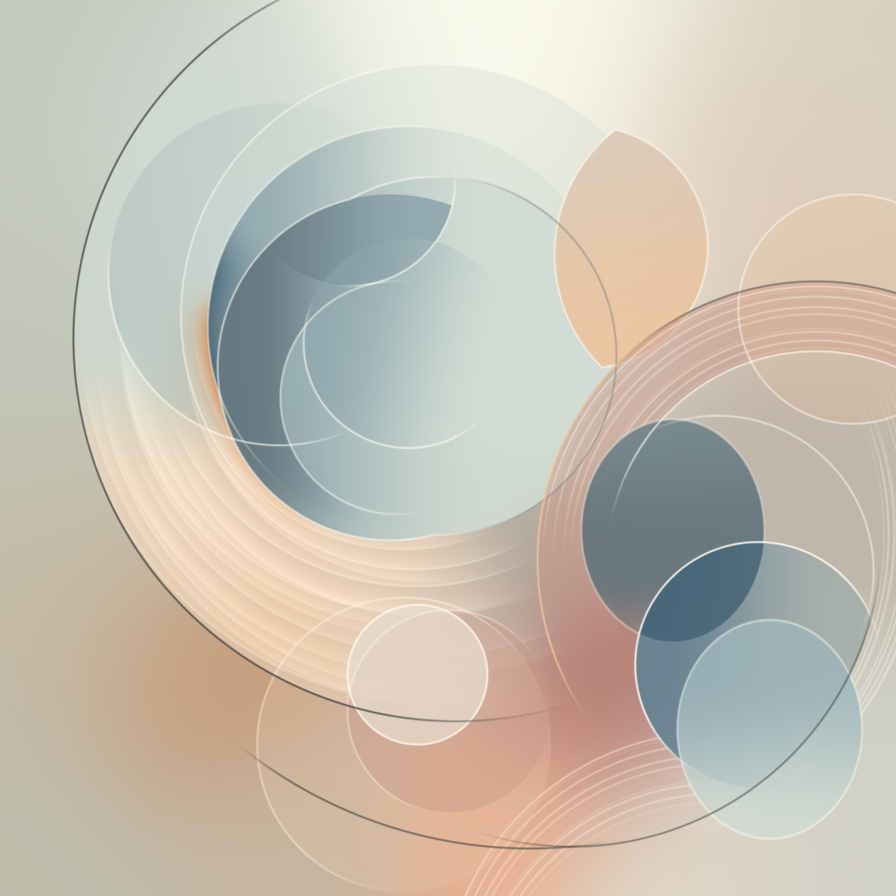
Give the GLSL for this background, as a WebGL 2 fragment shader.

```glsl
#version 300 es
precision highp float;
// Overlapping translucent glass discs, petals and fine arcs over a soft pastel haze.
uniform vec2 u_resolution;
out vec4 fragColor;

// Palette
const vec3 WHITE = vec3(1, .99, .95), INK = vec3(.24, .25, .25),
  DEEP = vec3(.25, .37, .44), SLATE = vec3(.38, .45, .48),
  TEAL = vec3(.54, .64, .67), MIST = vec3(.82, .86, .83),
  PEACH = vec3(.93, .76, .6), SAND = vec3(.9, .8, .69),
  AMBER = vec3(.85, .5, .24), ROSE = vec3(.78, .6, .54);
// Circles: centre and radius
const vec3 HALO = vec3(.509, .622, .427), VEIL = vec3(.482, .648, .28),
  SIDE = vec3(.312, .694, .191), CRESCENT = vec3(.456, .635, .224),
  DISC = vec3(.436, .59, .193), DISC_LOW = vec3(.488, .603, .2),
  PUPIL = vec3(.456, .617, .117), SWOOSH_LOW = vec3(.443, .556, .13),
  SWOOSH_TOP = vec3(.391, .798, .117), PETAL_L = vec3(.796, .716, .177),
  PETAL_R = vec3(.655, .724, .135), RING = vec3(.911, .375, .311),
  RING_IN = vec3(.911, .375, .233), CORNER = vec3(.952, .655, .128),
  SWEEP = vec3(.638, .401, .346), BASIN = vec3(.592, .57, .517),
  BUBBLE = vec3(.451, .169, .164), BLUSH = vec3(.501, .206, .113),
  PEARL = vec3(.466, .247, .078), ORB = vec3(.846, .258, .137),
  CUFF = vec3(.801, .362, .174);
const float LINE = .0011, PI = 3.14159;

vec2 p;
float px;
vec3 col;
vec4 haze;

float hash(float n) { return fract(sin(n * 12.9898) * 43758.5453); }
float circle(vec3 c) { return length(p - c.xy) - c.z; }
float oval(vec2 c, vec2 r) { return (length((p - c) / r) - 1.) * r.x; }
float fill(float d) { return 1. - smoothstep(-px, px, d); }
void glass(float d, vec3 tint, float alpha) { col = mix(col, tint, fill(d) * alpha); }
void stroke(float d, vec3 tint, float alpha) {
  col = mix(col, tint, alpha * (1. - smoothstep(0., LINE + px, abs(d))));
}
// Angular fade around a facing direction, in radians
float fan(vec3 c, float facing, float spread) {
  vec2 q = p - c.xy;
  float a = abs(mod(atan(q.y, q.x) - facing + PI, 2. * PI) - PI);
  return 1. - smoothstep(spread * .6, spread, a);
}
void arc(vec3 c, float facing, float spread, vec3 tint, float alpha) {
  stroke(circle(c), tint, alpha * fan(c, facing, spread));
}
// Weighted colour spot of the haze
void glow(float x, float y, float r, float red, float green, float blue) {
  vec2 q = (p - vec2(x, y)) / r;
  haze += vec4(red, green, blue, 1) * exp(-dot(q, q));
}

void main() {
  p = gl_FragCoord.xy / u_resolution.y;
  px = 1. / u_resolution.y;

  // Background haze
  haze = vec4(.8, .79, .74, 1) * .02;
  glow(.0, .95, .25, .77, .79, .75);
  glow(.58, .96, .22, .98, .98, .93);
  glow(.97, .95, .2, .84, .82, .76);
  glow(.87, .8, .15, .87, .79, .72);
  glow(.03, .6, .17, .76, .77, .72);
  glow(.07, .33, .16, .77, .73, .65);
  glow(.03, .03, .2, .75, .74, .68);
  glow(.23, .23, .12, .78, .59, .44);
  glow(.33, .06, .13, .78, .71, .63);
  glow(.55, .09, .11, .92, .68, .54);
  glow(.67, .22, .11, .7, .48, .45);
  glow(.52, .34, .1, .7, .67, .63);
  glow(.76, .03, .13, .88, .84, .78);
  glow(.97, .07, .16, .82, .82, .78);
  glow(.26, .82, .15, .82, .86, .83);
  glow(.63, .68, .12, .92, .92, .87);
  glow(.88, .47, .15, .75, .71, .66);
  col = haze.rgb / haze.a;

  // Wide halo, veils and warm bands
  float warm = 1. - smoothstep(.45, .62, p.y);
  glass(circle(HALO), mix(MIST, SAND, warm), .7 * fan(HALO, 3.5, 1.6));
  glass(circle(SIDE), TEAL, .25 * (1. - smoothstep(.1, .5, p.x)));
  glass(circle(VEIL), MIST, .35 * (1. - warm));
  for (float i = 0.; i < 14.; i++) {
    vec3 c = mix(HALO, CRESCENT, (i + hash(i)) / 14.);
    c.xy += .03 * (vec2(hash(i + 20.), hash(i + 40.)) - .5);
    float d = circle(c), w = fan(c, 3.9 + .5 * hash(i + 7.), .9);
    col += .05 * w * fill(d) * exp(min(d, 0.) / .02);
    stroke(d, WHITE, .3 * w * hash(i + 60.));
  }

  // Blue crescent with amber rim
  float rim = circle(CRESCENT), shade = smoothstep(.24, .56, p.x);
  col = mix(col, AMBER, .75 * exp(-abs(rim) / .013) * fan(CRESCENT, 3.65, .75));
  glass(rim, mix(TEAL, MIST, shade), .9 - .5 * shade);
  glass(rim, DEEP, .8 * exp(min(rim, 0.) / .03) * fan(CRESCENT, 3.5, .95));

  // Main disc, dark swoosh and pale pupil
  float disc = min(circle(DISC), circle(DISC_LOW));
  glass(disc, mix(TEAL, MIST, smoothstep(.24, .56, p.x)), .9);
  float dark = max(fill(circle(SWOOSH_TOP)), 1. - smoothstep(.29, .43, p.x));
  dark *= fill(-circle(SWOOSH_LOW)) * smoothstep(.38, .52, p.y + .1 * p.x);
  glass(circle(DISC), mix(SLATE, TEAL, smoothstep(.26, .48, p.x)), .85 * dark);
  glass(circle(PUPIL), mix(TEAL, MIST, smoothstep(.36, .55, p.x + .3 * (.6 - p.y))), .6);
  arc(PUPIL, 4.1, 1.5, WHITE, .6);
  arc(SWOOSH_LOW, 3.2, 1.9, WHITE, .5);
  arc(SWOOSH_TOP, 5.5, .95, WHITE, .6);

  // Peach petal, right-hand ring and streaks
  float petal = max(circle(PETAL_L), circle(PETAL_R));
  glass(petal, mix(PEACH, vec3(.86, .78, .7), smoothstep(.62, .84, p.y)), .85);
  stroke(petal, WHITE, .55);
  glass(max(circle(RING), -circle(RING_IN)), ROSE, .55 * fan(RING, 2.1, 1.6));
  glass(circle(CORNER), PEACH, .22);
  stroke(circle(CORNER), WHITE, .5);
  for (float i = 0.; i < 10.; i++) {
    float t = (i + hash(i + 3.)) / 10., glint = .4 * hash(i + 9.);
    arc(mix(RING_IN, RING, t), 2., 1.2, WHITE, glint);
    arc(SWEEP + vec3(.02, .02, .03) * t, -.4, .9, WHITE, glint);
    arc(vec3(.8, .04 * t - .16, .26 + .05 * t), 2.2, .8, WHITE, glint);
  }

  // Lower bubbles
  glass(circle(BUBBLE), SAND, .25);
  glass(circle(BLUSH), ROSE, .4);
  glass(circle(PEARL), vec3(.9, .86, .8), .75);
  arc(BUBBLE, 2.6, 2.2, WHITE, .4);
  arc(BLUSH, 2.6, 2.2, WHITE, .35);
  stroke(circle(PEARL), WHITE, .75);

  // Blue egg, orb and pale lens
  float egg = oval(vec2(.751, .408), vec2(.102, .124));
  float lens = oval(vec2(.859, .186), vec2(.103, .122));
  float orb = max(circle(ORB), circle(SWEEP));
  glass(egg, mix(SLATE, TEAL, .35 * smoothstep(.4, .54, p.y)), .9 * smoothstep(.24, .36, p.y));
  stroke(egg, WHITE, .35);
  glass(orb, mix(SLATE + vec3(0, .06, .1), vec3(.64, .68, .67), smoothstep(.74, .93, p.x)), .88);
  glass(max(orb, egg), DEEP, .75);
  glass(lens, mix(MIST, vec3(.62, .71, .73), smoothstep(.06, .25, p.y)), .85);
  stroke(lens, WHITE, .45);
  arc(ORB, 2.2, 2.2, WHITE, .85);

  // Fine outlines
  arc(HALO, 3.4, 1.7, INK, .75);
  arc(SIDE, 4., 1.2, WHITE, .6);
  arc(VEIL, 2.8, 1.5, WHITE, .5);
  arc(CRESCENT, 2.6, 1.5, WHITE, .45);
  stroke(disc, mix(WHITE, INK, .6 * smoothstep(.45, .62, p.x)), .55);
  arc(RING, 1.7, .9, INK, .5);
  arc(RING, 2.9, .9, PEACH, .9);
  arc(RING_IN, 1.9, 1.1, WHITE, .6);
  arc(CUFF, .8, 1.3, WHITE, .5);
  arc(BASIN, 4.45, .45, INK, .6);
  arc(SWEEP, 5.3, .95, INK, .5);
  fragColor = vec4(col, 1);
}
```
